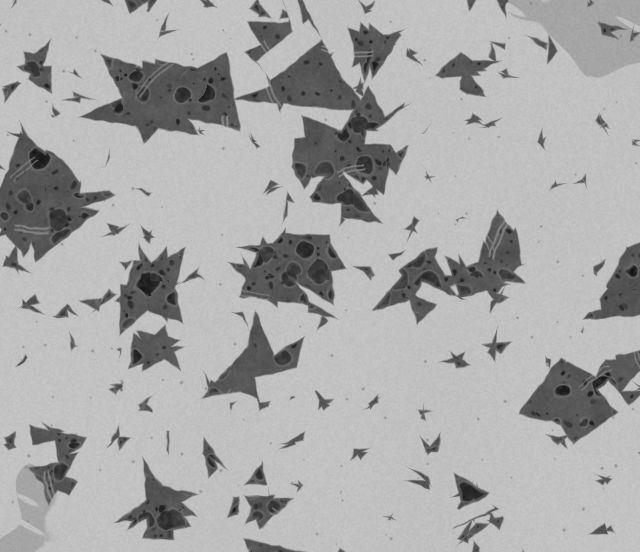
Give the GLSL for this texture, as a Shadertoy shader.

```glsl
// Grey micrograph of a porous rock: pale crystals around angular, pitted dark pores.

const float MATRIX = 0.755, PALE_GREY = 0.645, STRAND = 0.52;
const float PORE = 0.335, PIT = 0.25, DEEP_PIT = 0.12;
const float SOFT = 0.0022;

// Two random values per lattice point, without sine
vec2 hash2(vec2 p) {
    vec3 q = fract(p.xyx * vec3(0.1031, 0.1030, 0.0973));
    q += dot(q, q.yzx + 33.33);
    return fract((q.xx + q.yz) * q.zy);
}

// Two channels of smooth value noise
vec2 noise2(vec2 p) {
    vec2 i = floor(p), f = fract(p);
    f = f * f * (3.0 - 2.0 * f);
    return mix(mix(hash2(i), hash2(i + vec2(1, 0)), f.x),
               mix(hash2(i + vec2(0, 1)), hash2(i + vec2(1, 1)), f.x), f.y);
}

vec2 rotate(vec2 p, float angle) {
    float c = cos(angle), s = sin(angle);
    return vec2(c * p.x + s * p.y, c * p.y - s * p.x);
}

float box(vec2 p, vec2 extent) {
    vec2 e = abs(p) - extent;
    return length(max(e, 0.0)) + min(max(e.x, e.y), 0.0);
}

float fill(float d) { return smoothstep(SOFT, -SOFT, d); }

vec2 corner(float k, vec2 seed, float radius, float squash) {
    vec2 h = hash2(seed + vec2(211.0, 57.0 * k));
    float angle = 2.0944 * k + (h.x - 0.5);
    return radius * mix(0.4, 1.0, h.y) * vec2(cos(angle), squash * sin(angle));
}

// Signed distance to the line a-b, negative on its left
float edge(vec2 p, vec2 a, vec2 b) {
    vec2 along = normalize(b - a);
    return dot(p - a, vec2(along.y, -along.x));
}

float triangle(vec2 p, vec2 seed, float radius, float squash) {
    p = rotate(p, 6.2832 * hash2(seed + 131.0).x);
    vec2 a = corner(0.0, seed, radius, squash);
    vec2 b = corner(1.0, seed, radius, squash);
    vec2 c = corner(2.0, seed, radius, squash);
    return max(edge(p, a, b), max(edge(p, b, c), edge(p, c, a)));
}

// Clusters of overlapping triangles, at most one cluster per cell
float shards(vec2 p, float cellSize, float chance, vec2 sizes,
             float spread, float squash, int count, float salt) {
    float d = 1.0;
    vec2 home = floor(p / cellSize);
    for (int n = 0; n < 9; n++) {
        vec2 cell = home + vec2(n % 3 - 1, n / 3 - 1);
        vec2 h = hash2(cell + salt);
        float size = mix(sizes.x, sizes.y, h.y);
        vec2 q = p - (cell + 0.15 + 0.7 * hash2(cell + salt + 71.0)) * cellSize;
        if (h.x > chance || length(q) > size * (1.0 + 0.71 * spread) + 0.01) continue;
        for (int k = 0; k < count; k++) {
            vec2 seed = cell * vec2(4, 1) + vec2(k, salt);
            vec2 offset = (hash2(seed) - 0.5) * spread * size;
            d = min(d, triangle(q - offset, seed, size, squash));
        }
    }
    return d;
}

// Tilted bars; bend curves them, gap splits each one into a pair
float laths(vec2 p, float cellSize, float chance, vec2 smallest, vec2 largest,
            float bend, float gap, float salt) {
    float d = 1.0;
    vec2 home = floor(p / cellSize);
    for (int n = 0; n < 9; n++) {
        vec2 cell = home + vec2(n % 3 - 1, n / 3 - 1);
        vec2 h = hash2(cell + salt), shape = hash2(cell + salt + 37.0);
        if (h.x > chance) continue;
        vec2 q = p - (cell + hash2(cell + salt + 83.0)) * cellSize;
        q = rotate(q, 3.1416 * h.y);
        q.y = abs(q.y + bend * q.x * q.x) - gap;
        d = min(d, box(q, mix(smallest, largest, shape)));
    }
    return d;
}

// Round pits: x is the distance, y a random shade for the nearest one
vec2 pits(vec2 p, float cellSize, float chance, vec2 radii, float salt) {
    vec2 best = vec2(1.0, 0.0);
    vec2 home = floor(p / cellSize);
    for (int n = 0; n < 9; n++) {
        vec2 cell = home + vec2(n % 3 - 1, n / 3 - 1);
        vec2 h = hash2(cell + salt);
        vec2 q = p - (cell + hash2(cell + salt + 29.0)) * cellSize;
        float d = length(q) - mix(radii.x, radii.y, h.y);
        if (h.x < chance && d < best.x) best = vec2(d, hash2(cell + salt + 53.0).x);
    }
    return best;
}

void mainImage(out vec4 fragColor, in vec2 fragCoord) {
    vec2 p = fragCoord / iResolution.y;
    vec2 aspect = vec2(iResolution.x / iResolution.y, 1.0);
    vec2 worn = p + 0.004 * (noise2(p * 75.0) - 0.5);

    // Pale matrix with specks and grey mineral in two corners
    float tone = MATRIX + 0.012 * (noise2(p * 5.0).x - 0.5);
    float ragged = 0.10 * (noise2(p * 14.0).x - 0.5);
    float mineral = min(length((p - aspect * vec2(0.95, 0.97)) * vec2(0.8, 1.3)) - 0.12,
                        length((p - aspect * vec2(0.05, 0.09)) * vec2(1.4, 0.8)) - 0.07);
    float wisps = noise2(rotate(p, -0.5) * vec2(9.0, 75.0)).y;
    float grey = fill(mineral + ragged);
    tone = mix(tone, mix(PALE_GREY, MATRIX, smoothstep(0.68, 0.78, wisps)), grey);
    tone = mix(tone, 0.52, 0.8 * fill(pits(p, 0.05, 0.3, vec2(0.0007, 0.0025), 19.0).x));

    // Angular pores, cut by crystals
    float pore = shards(worn, 0.2, 0.65, vec2(0.065, 0.156), 0.6, 0.75, 4, 43.0);
    pore = min(pore, shards(worn, 0.08, 0.5, vec2(0.012, 0.045), 0.5, 0.4, 2, 167.0));
    float crystal = laths(worn, 0.13, 0.7, vec2(0.035, 0.010), vec2(0.085, 0.030), 0.0, 0.0, 301.0);
    pore = max(pore, -crystal);

    // Pore filling with large and small pits
    vec2 wobbly = p + 0.010 * (noise2(p * 55.0) - 0.5);
    float bubbly = smoothstep(0.25, 0.6, noise2(p * 7.0 + 60.0).x);
    vec2 large = pits(wobbly, 0.045, 0.35 + 0.4 * bubbly, vec2(0.006, 0.020), 11.0);
    vec2 fine = pits(wobbly, 0.018, 0.25 + 0.5 * bubbly, vec2(0.0015, 0.005), 97.0);
    float mottle = noise2(p * 130.0).x - 0.5;
    float inside = PORE + 0.05 * (noise2(p * 35.0).x - 0.5) + 0.03 * mottle;
    inside += 0.06 * smoothstep(0.004, 0.0, abs(large.x - 0.002));
    inside = mix(inside, mix(PIT, DEEP_PIT, fine.y), fill(max(fine.x, pore + 0.004)));
    float depth = mix(PIT, DEEP_PIT, pow(large.y, 1.4)) + 0.09 * mottle;
    inside = mix(inside, depth, fill(max(large.x, pore + 0.005)));

    // Thin curved strands across the pores
    float strand = laths(worn, 0.11, 0.3, vec2(0.02, 0.0006), vec2(0.05, 0.0020), 3.0, 0.004, 401.0);
    inside = mix(inside, STRAND, fill(strand));
    tone = mix(tone, inside, fill(pore));

    // Detector grain
    tone += 0.035 * (noise2(p * 330.0).y - 0.5);
    fragColor = vec4(vec3(tone), 1.0);
}
```
